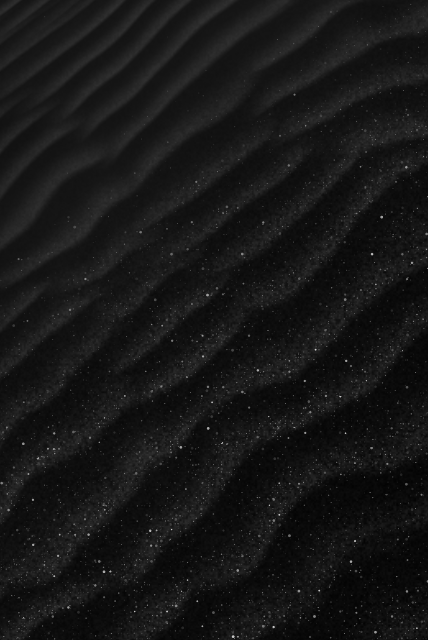
A Shadertoy shader for this texture:

```glsl
// Black sand ripples running diagonally, hazy far away and glinting up close.

const float SLOPE = 0.76;        // rise of the crests from left to right
const float HAZE_TONE = 0.078;   // trough tone far away
const float SHADOW_TONE = 0.036; // trough tone close up
const float CREST_GAIN = 0.098;  // light added on a crest

float hash(vec2 p) {
    vec3 q = fract(vec3(p.xyx) * 0.1031);
    q += dot(q, q.yzx + 33.33);
    return fract((q.x + q.y) * q.z);
}

float valueNoise(vec2 p) {
    vec2 cell = floor(p);
    vec2 f = fract(p);
    f = f * f * (3.0 - 2.0 * f);
    float low = mix(hash(cell), hash(cell + vec2(1, 0)), f.x);
    float high = mix(hash(cell + vec2(0, 1)), hash(cell + vec2(1, 1)), f.x);
    return mix(low, high, f.y);
}

float layeredNoise(vec2 p) {
    float sum = 0.0;
    float weight = 0.6;
    for (int i = 0; i < 3; i++) {
        sum += weight * valueNoise(p);
        p = mat2(0.8, 0.6, -0.6, 0.8) * p * 2.0 + 17.3;
        weight *= 0.45;
    }
    return sum;
}

// Distance from the far corner, measured across the ripples.
float depthAt(vec2 p) {
    return max(1.0 - p.y + SLOPE * p.x, 0.0);
}

// One set of ripples: a slow rise to each crest, then a steep lee side.
float ripples(vec2 p, float seed) {
    float depth = depthAt(p);
    float bend = layeredNoise(p * vec2(4.2, 3.4) + seed) - 0.5;
    depth += bend * mix(0.035, 0.21, smoothstep(0.0, 0.9, depth));
    float t = fract(10.0 * log(1.0 + 3.3 * max(depth, 0.0)));
    float rise = smoothstep(0.0, 0.84, t);
    return rise * rise * (1.0 - smoothstep(0.8, 1.0, t));
}

// Two ripple sets that replace each other in patches, so crests fork and join.
float dunes(vec2 p) {
    float patchMask = smoothstep(0.4, 0.6, valueNoise(p * vec2(3.5, 4.5) + 41.0));
    float first = ripples(p, 3.0) * (1.0 - patchMask);
    float second = ripples(p, 8.6) * patchMask;
    return max(first, second) + 0.35 * min(first, second);
}

// Scattered glinting grains, at most one in each cell.
float glints(vec2 p, float cells, float chance, float blur, float seed) {
    vec2 cell = floor(p * cells);
    vec2 key = cell + seed;
    vec2 centre = 0.3 + 0.4 * vec2(hash(key + 11.7), hash(key + 53.1));
    float radius = mix(0.1, 0.27, hash(key + 91.3));
    float dist = length(fract(p * cells) - centre);
    float dot0 = 1.0 - smoothstep(max(radius - blur, 0.0), radius + blur, dist);
    float power = hash(key + 27.9);
    return dot0 * step(hash(key), chance) * mix(0.15, 1.0, power * power * power);
}

void mainImage(out vec4 fragColor, in vec2 fragCoord) {
    vec2 p = fragCoord / iResolution.y;
    float pixel = 1.0 / iResolution.y;
    float depth = depthAt(p);
    float near = smoothstep(0.25, 1.15, depth);
    float focus = smoothstep(0.3, 0.8, depth);

    // Broad light and ripple shading
    float crest = dunes(p);
    float patches = layeredNoise(p * 5.0 + 70.0);
    float tone = mix(HAZE_TONE, SHADOW_TONE, near);
    tone += CREST_GAIN * crest * mix(0.65, 1.15, patches) * mix(1.0, 0.8, near);
    tone += 0.03 * (patches - 0.45);
    tone *= 1.0 - 0.3 * smoothstep(1.15, 1.5, depth);

    // Fine sand grain, stronger where the focus is
    float grain = valueNoise(p * 390.0) + valueNoise(p * 230.0 + 9.0) - 1.0;
    tone += grain * mix(0.012, 0.05, focus) * (0.45 + crest);

    // Glints gather on the lit slopes
    float gather = focus * (0.3 + 0.8 * crest) * mix(0.5, 1.3, patches);
    float small = glints(p, 250.0, 0.32 * gather, 250.0 * pixel * 0.6, 5.0);
    float large = glints(p, 125.0, 0.17 * gather, 125.0 * pixel * 0.6, 60.0);
    tone += small * mix(0.2, 0.42, near) + large * mix(0.3, 0.75, near);

    fragColor = vec4(vec3(clamp(tone, 0.012, 1.0)), 1.0);
}
```
